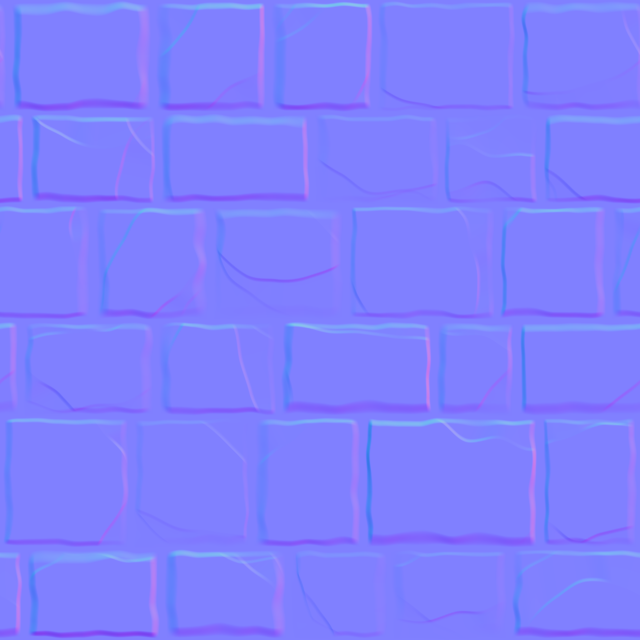
Write a Shadertoy shader that draws this texture map.

```glsl
// Tangent-space normal map of a worn stone wall: six courses of five blocks.
// A height field of bevelled blocks with chipped corners is differentiated
// numerically, and the resulting normal is packed into the colour.

const float TAU = 6.28319;
const float STONES = 5.0;
const int COURSES = 6;

// Course boundaries, measured downward from the top edge.
const float courseEdge[7] = float[7](0.0, 0.176, 0.320, 0.501, 0.651, 0.857, 1.0);

// Sideways shift of each course, and the two harmonics that vary its block widths.
const float courseShift[6] = float[6](0.014, 0.063, 0.149, 0.040, 0.002, 0.030);
const vec4 courseDrift[6] = vec4[6](
    vec4( 0.010,  0.019, -0.010, -0.006), vec4(-0.029,  0.000,  0.009,  0.001),
    vec4(-0.010, -0.017,  0.007,  0.008), vec4(-0.017,  0.004,  0.011,  0.025),
    vec4( 0.019, -0.008, -0.021, -0.019), vec4( 0.002,  0.032,  0.007, -0.003));

float hash(vec2 p) {
    return fract(sin(dot(p, vec2(127.1, 311.7))) * 43758.5453);
}

// Smooth value noise along a line.
float noise(float x, float seed) {
    float cell = floor(x), f = fract(x);
    f = f * f * (3.0 - 2.0 * f);
    return mix(hash(vec2(cell, seed)), hash(vec2(cell + 1.0, seed)), f);
}

// Horizontal position of a vertical joint; periodic in its index.
float jointX(int course, float index) {
    float a = TAU * index / STONES;
    vec4 waves = vec4(cos(a), sin(a), cos(2.0 * a), sin(2.0 * a));
    return index / STONES + courseShift[course] + dot(courseDrift[course], waves);
}

// Rise from the mortar at one side; "along" runs parallel to that side.
float bevel(float inset, float along, float seed) {
    float softness = hash(vec2(seed, 4.7));
    float width = mix(0.0075, 0.018, softness * softness);
    width *= mix(0.8, 1.4, noise(along * 22.0, seed + 0.3));
    float wobble = 0.005 * (noise(along * 34.0, seed) - 0.5);
    return smoothstep(0.0, width, inset + wobble);
}

// Depth lost to a tilted, curved facet broken from one corner.
float chip(vec2 q, vec2 halfSize, float seed) {
    vec2 corner = vec2(hash(vec2(seed, 1.1)), hash(vec2(seed, 2.3)));
    float lean = mix(0.08, 1.49, hash(vec2(seed, 3.9)));
    vec2 dir = vec2(cos(lean), sin(lean)) * (step(0.5, corner) * 2.0 - 1.0);
    float along = dot(q, vec2(-dir.y, dir.x));
    float reach = dot(abs(dir), halfSize) - mix(0.022, 0.075, hash(vec2(seed, 5.3)));
    float bend = mix(-5.0, 5.0, hash(vec2(seed, 6.1))) * along * along;
    float d = dot(q, dir) - reach + bend + 0.018 * (noise(along * 20.0, seed) - 0.5);
    float crease = 0.0017 * smoothstep(0.15, 0.9, noise(along * 17.0, seed + 0.6));
    float tilt = mix(0.008, 0.045, hash(vec2(seed, 7.7)));
    return crease * smoothstep(0.0, 0.0065, d) + tilt * max(d, 0.0);
}

// Height of one block, from its lower-left corner and size.
float stoneHeight(vec2 local, vec2 size, float seed) {
    const vec2 gap = vec2(0.006, 0.004);
    vec2 low = local - gap, high = size - local - gap;
    float rise = bevel(low.x, local.y, seed + 0.11) * bevel(high.x, local.y, seed + 0.22)
               * bevel(low.y, local.x, seed + 0.33) * bevel(high.y, local.x, seed + 0.44);
    float wear = 0.0;
    for (int i = 0; i < 3; i++) {
        float chipSeed = seed + 0.17 * float(i + 1);
        float present = step(0.2, hash(vec2(chipSeed, 9.2)));
        wear += present * chip(local - 0.5 * size, 0.5 * size, chipSeed);
    }
    float top = mix(0.0008, 0.0036, hash(vec2(seed, 8.4)));
    return top * exp(-wear / top) * rise;
}

// Find the course and block under a point, then evaluate that block.
float wallHeight(vec2 p) {
    p = fract(p);
    float down = 1.0 - p.y;
    int course = 0;
    for (int i = 1; i < COURSES; i++) {
        if (down >= courseEdge[i]) course = i;
    }
    float index = -1.0;
    for (float i = 0.0; i <= STONES; i++) {
        if (p.x >= jointX(course, i)) index = i;
    }
    float left = jointX(course, index);
    float bottom = 1.0 - courseEdge[course + 1];
    vec2 size = vec2(jointX(course, index + 1.0) - left,
                     courseEdge[course + 1] - courseEdge[course]);
    float seed = mod(index + STONES, STONES) + 7.0 * float(course) + 3.0;
    return stoneHeight(p - vec2(left, bottom), size, seed);
}

void mainImage(out vec4 fragColor, in vec2 fragCoord) {
    vec2 uv = fragCoord / iResolution.xy;
    const vec2 e = vec2(0.0011, 0.0);

    // Central differences give the slope; normalise and pack to 0..1.
    vec2 slope = vec2(wallHeight(uv + e.xy) - wallHeight(uv - e.xy),
                      wallHeight(uv + e.yx) - wallHeight(uv - e.yx)) / (2.0 * e.x);
    vec3 normal = normalize(vec3(-slope, 1.0));
    fragColor = vec4(0.5 + 0.5 * normal, 1.0);
}
```
